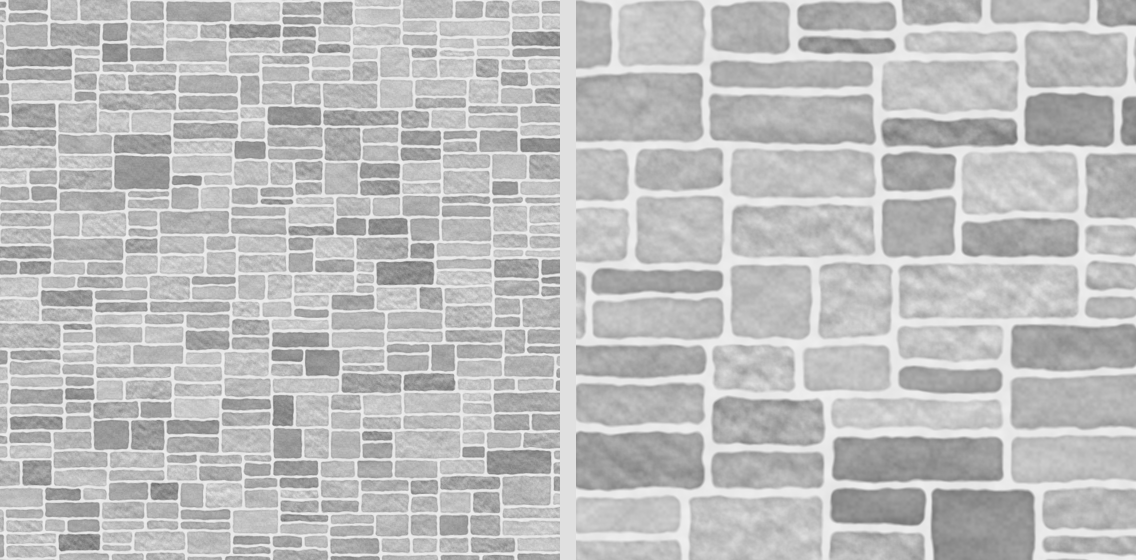
Left, the full canvas; right, a detail of the centre.
Write a WebGL 2 fragment shader that draws this texture.

```glsl
#version 300 es
precision highp float;

uniform vec2 u_resolution;
out vec4 fragColor;

const vec2 GRID = vec2(10.0, 21.0);
const float JITTER = 0.7;
const float MORTAR_HALF = 0.0022;

float hash(vec2 p) {
    return fract(sin(dot(p, vec2(127.1, 311.7))) * 43758.5453);
}

float noise(vec2 p) {
    vec2 i = floor(p);
    vec2 f = fract(p);
    f = f * f * (3.0 - 2.0 * f);
    float low = mix(hash(i), hash(i + vec2(1.0, 0.0)), f.x);
    float high = mix(hash(i + vec2(0.0, 1.0)), hash(i + 1.0), f.x);
    return mix(low, high, f.y);
}

float fbm(vec2 p) {
    float sum = 0.0;
    float amplitude = 0.5;
    for (int i = 0; i < 4; i++) {
        sum += amplitude * noise(p);
        p = mat2(1.6, 1.2, -1.2, 1.6) * p + 7.3;
        amplitude *= 0.5;
    }
    return sum;
}

float jitter(vec2 vertex) {
    return (hash(vertex + 3.7) - 0.5) * JITTER;
}

// Interlocking rectangles: joints alternate direction at each grid vertex
void cellBounds(vec2 id, out vec2 lo, out vec2 hi) {
    float a = jitter(id);
    float b = jitter(id + vec2(1.0, 0.0));
    float c = jitter(id + vec2(0.0, 1.0));
    float d = jitter(id + 1.0);
    bool even = mod(id.x + id.y, 2.0) < 0.5;
    lo = id + (even ? vec2(c, a) : vec2(a, b));
    hi = id + 1.0 + (even ? vec2(b, d) : vec2(d, c));
}

void findCell(vec2 p, out vec2 id, out vec2 lo, out vec2 hi) {
    vec2 base = floor(p);
    for (int k = 0; k < 9; k++) {
        vec2 candidate = base + vec2(k % 3 - 1, k / 3 - 1);
        vec2 a, b;
        cellBounds(candidate, a, b);
        if (all(greaterThanEqual(p, a)) && all(lessThan(p, b))) {
            id = candidate;
            lo = a;
            hi = b;
        }
    }
}

// Cuts a large block into smaller stones
void splitBlock(vec2 p, inout vec2 seed, inout vec2 lo, inout vec2 hi) {
    for (int k = 0; k < 3; k++) {
        vec2 size = hi - lo;
        float limit = hash(seed + 11.3);
        vec2 cut = mix(lo, hi, mix(0.36, 0.64, hash(seed + 23.9)));
        bool cutX = size.x > mix(0.095, 0.17, limit);
        bool cutY = !cutX && size.y > mix(0.032, 0.08, limit);
        float side = 0.0;
        if (cutX) {
            side = step(cut.x, p.x);
            if (side > 0.5) lo.x = cut.x; else hi.x = cut.x;
        } else if (cutY) {
            side = step(cut.y, p.y);
            if (side > 0.5) lo.y = cut.y; else hi.y = cut.y;
        }
        seed += vec2(17.3, 5.1) + side * vec2(3.7, 29.2);
    }
}

float roundedBox(vec2 p, vec2 halfSize, float radius) {
    vec2 q = abs(p) - halfSize + radius;
    return length(max(q, 0.0)) + min(max(q.x, q.y), 0.0) - radius;
}

float stoneShade(vec2 p, vec2 seed) {
    float tone = mix(0.55, 0.79, pow(hash(seed + 41.0), 0.6));
    float roughness = hash(seed + 53.0);
    vec2 q = p + hash(seed + 67.0) * 9.0;

    // Chiselled relief lit from the upper left
    vec2 grain = mat2(0.8, 0.6, -0.6, 0.8) * q * vec2(110.0, 150.0);
    float relief = fbm(grain) - fbm(grain + vec2(0.5, -0.6));
    float blotch = fbm(q * vec2(28.0, 60.0)) - 0.47;
    float speckle = noise(q * 420.0) - 0.5;
    return tone + relief * mix(0.06, 0.24, roughness)
        + blotch * 0.13 + speckle * 0.045;
}

void main() {
    vec2 p = gl_FragCoord.xy / u_resolution.y;
    float pixel = 1.0 / u_resolution.y;

    // Hand-cut wobble of the joints
    vec2 wobble = vec2(fbm(p * 45.0), fbm(p * 45.0 + 31.0)) - 0.47;
    vec2 wall = p + wobble * vec2(0.004, 0.005);

    vec2 seed, lo, hi;
    findCell(wall * GRID, seed, lo, hi);
    lo /= GRID;
    hi /= GRID;
    splitBlock(wall, seed, lo, hi);

    float inset = MORTAR_HALF + 0.0007 * (hash(seed + 71.0) - 0.3);
    float dist = roundedBox(wall - 0.5 * (lo + hi), 0.5 * (hi - lo) - inset, 0.0045);
    dist += (noise(p * 170.0) - 0.5) * 0.0012;

    // Darkened rim, then mortar over the joints
    float rim = smoothstep(-0.0045, -0.0005, dist);
    float stone = stoneShade(p, seed) - 0.045 * rim;
    float mortar = 0.915 + 0.06 * (fbm(p * 130.0) - 0.47);
    float softness = max(pixel, 0.0012);
    float shade = mix(stone, mortar, smoothstep(-softness, softness, dist));
    fragColor = vec4(vec3(clamp(shade, 0.0, 1.0)), 1.0);
}
```
